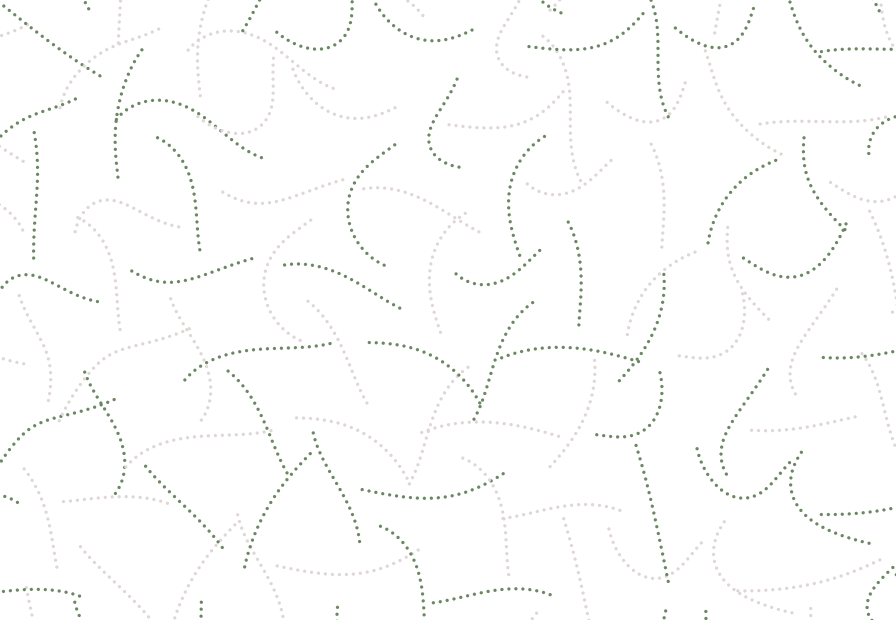
Write a WebGL 2 fragment shader that draws this pattern.

```glsl
#version 300 es
precision highp float;
// Scattered dotted curves, half green and half pale rose, on white.
// Each grid cell owns one curve, walked from its middle in equal steps with a
// varying heading; alternate cells lie crosswise, so curves meet but seldom cross.

#define CELL 0.086       // cell size, in canvas widths
#define SPACING 0.0078   // distance between dots
#define RADIUS 0.0018    // dot radius
#define MIN_DOTS 7.0     // dots on each half of a curve
#define MAX_DOTS 12.0
#define JITTER 0.24      // shift of a curve, in cells
#define BEND 1.15        // strongest turn, in radians
#define SWAY 0.8         // strongest S-shaped swing, in radians

uniform vec2 u_resolution;
out vec4 outColor;

const vec3 PAPER = vec3(1.0);
const vec3 GREEN = vec3(0.42, 0.53, 0.39);
const vec3 ROSE = vec3(0.875, 0.84, 0.84);

// Four random values in 0..1 from an integer cell (PCG style)
vec4 hash4(vec2 cell, uint salt) {
    uvec2 c = uvec2(ivec2(cell) + 1000);
    uvec4 v = uvec4(c, c.x ^ (c.y << 8), salt) * 1664525u + 1013904223u;
    v += v.yzxy * v.wxyz;
    v ^= v >> 16u;
    v += v.yzxy * v.wxyz;
    v ^= v >> 16u;
    return vec4(v >> 8u) / 16777216.0;
}

// Smooth value noise, used to vary the direction over the canvas
float noise(vec2 p) {
    vec2 i = floor(p), f = p - i;
    f = f * f * (3.0 - 2.0 * f);
    float low = mix(hash4(i, 7u).x, hash4(i + vec2(1, 0), 7u).x, f.x);
    float high = mix(hash4(i + vec2(0, 1), 7u).x, hash4(i + vec2(1, 1), 7u).x, f.x);
    return mix(low, high, f.y);
}

// Distance from p to the nearest dot of the curve with this shape
float dottedCurve(vec2 p, float angle, vec4 shape, vec2 dots) {
    float bend = (shape.x * 2.0 - 1.0) * BEND;
    float sway = (shape.y * 2.0 - 1.0) * SWAY;
    float sharpness = mix(0.8, 4.0, shape.z * shape.z);
    float turnAt = shape.w - 0.5;
    float nearest = length(p);
    for (float side = -1.0; side < 2.0; side += 2.0) {
        vec2 dotPos = vec2(0.0);
        float count = side < 0.0 ? dots.x : dots.y;
        for (float n = 0.5; n < count; n++) {
            float s = side * n / MAX_DOTS;
            float heading = angle + bend * tanh((s - turnAt) * sharpness) + sway * s * s;
            dotPos += side * SPACING * vec2(cos(heading), sin(heading));
            nearest = min(nearest, length(p - dotPos));
        }
    }
    return nearest;
}

void main() {
    vec2 p = gl_FragCoord.xy / u_resolution.x;
    float pixel = 1.0 / u_resolution.x;
    vec2 home = floor(p / CELL);
    vec3 color = PAPER;

    for (float y = -1.0; y < 2.0; y++) {
        for (float x = -1.0; x < 2.0; x++) {
            vec2 cell = home + vec2(x, y);

            // Diagonal neighbours form a pair: same shape, opposite colour
            float twin = mod(cell.y, 2.0);
            vec2 pair = cell - twin;
            vec4 shape = hash4(pair, 1u);
            vec4 traits = hash4(pair, 2u);
            vec2 shift = (hash4(cell, 3u).xy - 0.5) * JITTER;

            // Weave of crosswise directions, turned by a smooth field
            float angle = 1.5708 * mod(cell.x + cell.y, 2.0);
            angle += (noise(pair * 0.35) - 0.5) * 1.8 + (traits.x - 0.5) * 0.7;

            vec2 dots = floor(mix(vec2(MIN_DOTS), vec2(MAX_DOTS + 0.99), traits.yz));
            vec2 center = (cell + 0.5 + shift) * CELL;
            float d = dottedCurve(p - center, angle, shape, dots);
            float cover = clamp(0.5 + (RADIUS - d) / pixel, 0.0, 1.0);
            bool isGreen = (traits.w < 0.5) == (twin < 0.5);
            color = mix(color, isGreen ? GREEN : ROSE, cover);
        }
    }
    outColor = vec4(color, 1.0);
}
```
